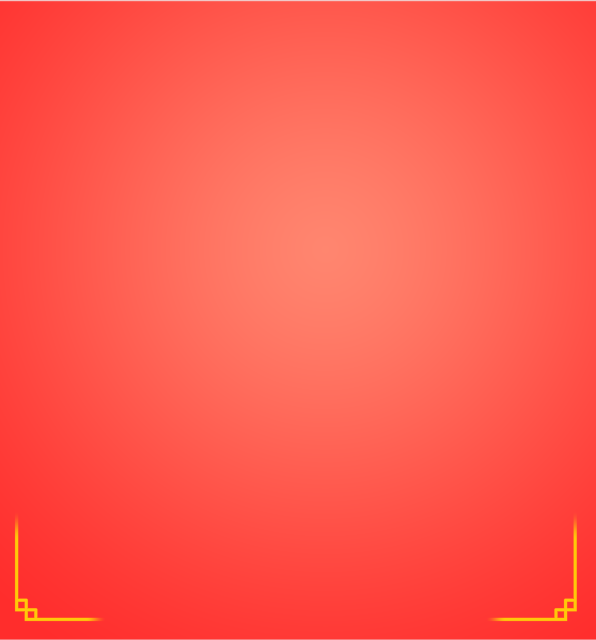
This background is drawn by a Shadertoy shader. Its source:

```glsl
// A coral radial glow over a red field, with gold fretwork in both lower corners.
// The glow is an eased ramp of distance; each corner joins two small square
// outlines with two fading strokes, mirrored about a vertical axis.

#define GLOW_CENTER vec2(0.546, 0.610)
#define GLOW_RADIUS 0.750
#define GLOW_EASE 0.5
#define GLOW_COLOR vec3(1.0, 0.525, 0.437)
#define FIELD_COLOR vec3(1.0, 0.175, 0.172)
#define GOLD vec3(1.0, 0.790, 0.035)
#define RIM_COLOR vec3(0.93, 0.86, 0.86)
#define CORNER vec2(0.0260, 0.0322)
#define CELL 0.0150
#define HALF_STROKE 0.0025
#define ARM_LENGTH vec2(0.140, 0.170)
#define ARM_FADE vec2(0.032, 0.046)

// Signed distance to a box
float boxDistance(vec2 p, vec2 halfSize) {
    vec2 d = abs(p) - halfSize;
    return length(max(d, 0.0)) + min(max(d.x, d.y), 0.0);
}

// Soft coverage of a stroke around a distance of zero
float stroke(float d, float blur) {
    return 1.0 - smoothstep(-blur, blur, abs(d) - HALF_STROKE);
}

// One straight arm along x, fading out at its far end
float arm(vec2 p, float len, float fade, float blur) {
    float start = smoothstep(-blur, blur, p.x - CELL + HALF_STROKE);
    float end = 1.0 - smoothstep(len - fade, len, p.x);
    return stroke(p.y, blur) * start * end;
}

// Two touching squares and the arms that leave them
float fretwork(vec2 p, float blur) {
    vec2 halfCell = vec2(0.5 * CELL);
    float upper = boxDistance(p - CELL * vec2(0.5, 1.5), halfCell);
    float lower = boxDistance(p - CELL * vec2(1.5, 0.5), halfCell);
    float squares = max(stroke(upper, blur), stroke(lower, blur));
    float arms = max(arm(p, ARM_LENGTH.x, ARM_FADE.x, blur),
                     arm(p.yx, ARM_LENGTH.y, ARM_FADE.y, blur));
    return max(squares, arms);
}

void mainImage(out vec4 fragColor, in vec2 fragCoord) {
    vec2 p = fragCoord / iResolution.y;
    float aspect = iResolution.x / iResolution.y;
    float pixel = 1.0 / iResolution.y;

    // Background glow, rounded at its peak and at its outer end
    float r = min(length(p - GLOW_CENTER * vec2(aspect, 1.0)) / GLOW_RADIUS, 1.0);
    float falloff = mix(r, smoothstep(0.0, 1.0, r), GLOW_EASE);
    vec3 color = mix(GLOW_COLOR, FIELD_COLOR, falloff);

    // Mirrored gold corners
    float axis = 0.4965 * aspect;
    vec2 q = vec2(axis - abs(p.x - axis), p.y) - CORNER;
    color = mix(color, GOLD, fretwork(q, max(0.0012, 0.75 * pixel)));

    // Thin pale rim along the top and bottom
    float top = smoothstep(0.9984 - pixel, 0.9984 + pixel, p.y);
    float bottom = 1.0 - smoothstep(0.0008 - pixel, 0.0008 + pixel, p.y);
    color = mix(color, RIM_COLOR, max(top, 0.8 * bottom));

    fragColor = vec4(color, 1.0);
}
```
